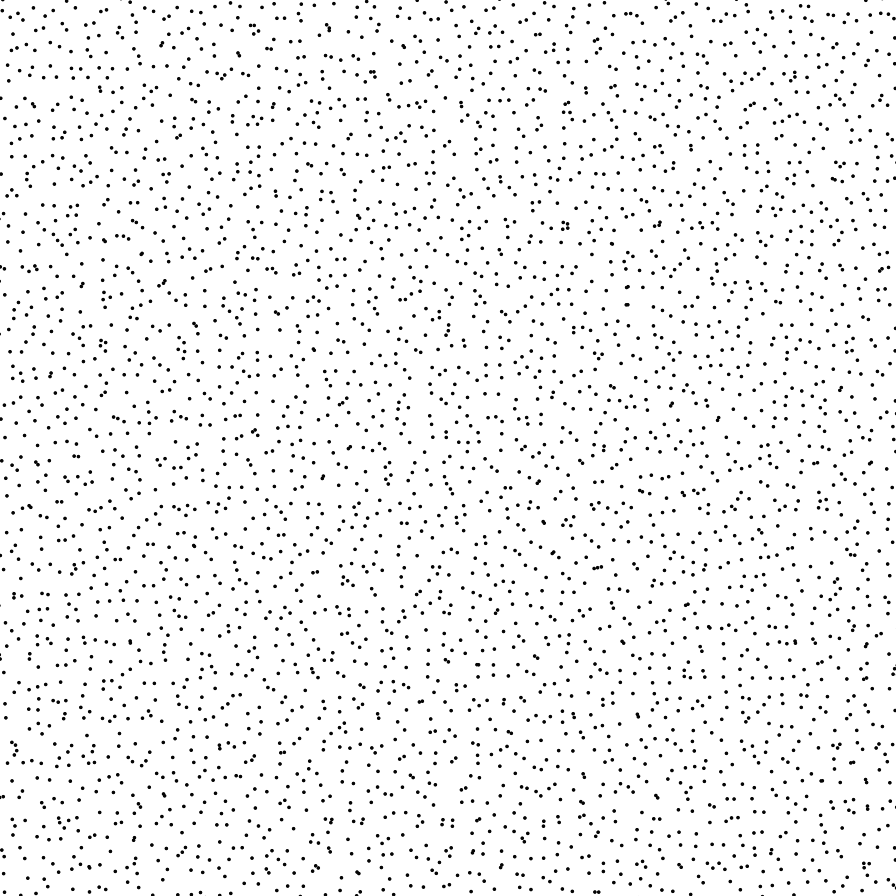
A Shadertoy shader for this texture:

```glsl
// Integer hash: two random values in 0..1 per cell
vec2 hashCell(ivec2 cell) {
    uvec2 h = uvec2(cell + 4096) * uvec2(1597u, 3571u);
    h = (h.x ^ h.y) * uvec2(747796u, 289133u) + uvec2(7919u, 104729u);
    h = (h ^ (h >> 15u)) * 739397u;
    h = (h ^ (h >> 13u)) * 668265u;
    h ^= h >> 16u;
    return vec2(h & 65535u) / 65536.0;
}

// Distance to the nearest dot centre, in cells
float nearestDot(vec2 p) {
    ivec2 home = ivec2(floor(p));
    float nearest = 2.0;
    for (int y = -1; y <= 1; y++) {
        for (int x = -1; x <= 1; x++) {
            ivec2 cell = home + ivec2(x, y);
            vec2 centre = vec2(cell) + hashCell(cell);
            nearest = min(nearest, distance(p, centre));
        }
    }
    return nearest;
}

void mainImage(out vec4 fragColor, in vec2 fragCoord) {
    float canvas = min(iResolution.x, iResolution.y);
    vec2 uv = fragCoord / canvas;

    // One freely placed dot in each cell of a 60 by 60 grid
    float cells = 60.0;
    float dist = nearestDot(uv * cells) / cells;

    // Small round dots with an edge about one pixel wide
    float radius = 0.002;
    float soft = 0.57 / canvas;
    float ink = 1.0 - smoothstep(radius - soft, radius + soft, dist);

    vec3 paper = vec3(1.0);
    vec3 dotColor = vec3(0.015);
    fragColor = vec4(mix(paper, dotColor, ink), 1.0);
}
```
